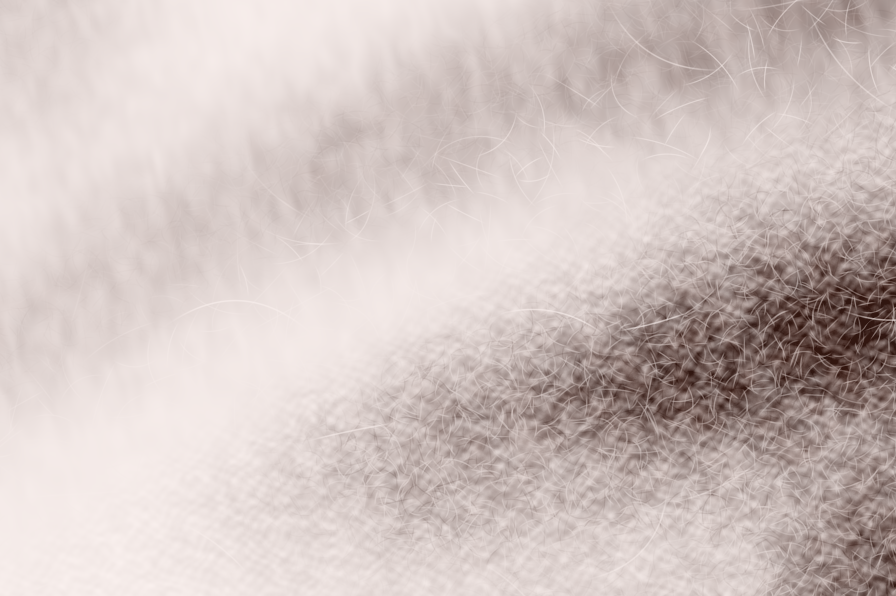
Reproduce this texture procedurally as a Shadertoy shader.

```glsl
// Soft folds of pale pink fuzzy wool, with a hazy ridge and a tangle of fine hairs.

vec2 hash2(vec2 p) {
    vec3 q = fract(p.xyx * vec3(.1031, .1030, .0973));
    q += dot(q, q.yzx + 33.33);
    return fract((q.xx + q.yz) * q.zy);
}

float noise(vec2 p) {
    vec2 cell = floor(p), f = fract(p);
    f = f * f * (3. - 2. * f);
    float low = mix(hash2(cell).x, hash2(cell + vec2(1, 0)).x, f.x);
    float high = mix(hash2(cell + vec2(0, 1)).x, hash2(cell + 1.).x, f.x);
    return mix(low, high, f.y);
}

float fbm(vec2 p) {
    float sum = 0., weight = .5;
    for (int i = 0; i < 4; i++) {
        sum += weight * noise(p);
        p = mat2(1.6, 1.2, -1.2, 1.6) * p + 7.3;
        weight *= .5;
    }
    return sum / .94;
}

mat2 rotation(float angle) {
    float c = cos(angle), s = sin(angle);
    return mat2(c, s, -s, c);
}

// One curved, tapering hair per grid cell; share is the fraction of cells used.
float hairs(vec2 p, float cells, float width, float share, float seed) {
    vec2 q = p * cells;
    float soft = .8 * cells / iResolution.y, cover = 0.;
    for (int j = -1; j <= 1; j++)
    for (int i = -1; i <= 1; i++) {
        vec2 cell = floor(q) + vec2(i, j);
        vec2 place = hash2(cell + seed * 17.3);
        vec2 form = hash2(cell + seed * 17.3 + 71.7);
        vec2 look = hash2(cell + seed * 17.3 + 143.1);
        if (look.x > share) continue;
        vec2 v = rotation(6.2832 * form.x) * (q - cell - place);
        float bend = 1.2 * (look.y - .5), reach = .4 + .4 * form.y;
        float slope = 2. * bend * v.x;
        float dist = abs(v.y - bend * v.x * v.x) / sqrt(1. + slope * slope);
        float w = width * cells;
        float line = 1. - smoothstep(max(w - soft, 0.), w + soft, dist);
        float taper = 1. - smoothstep(.45, 1., abs(v.x) / reach);
        cover = max(cover, line * taper * (.45 + .55 * place.y));
    }
    return cover;
}

void mainImage(out vec4 fragColor, in vec2 fragCoord) {
    vec2 p = fragCoord / iResolution.y;
    p.x *= 1.506 * iResolution.y / iResolution.x;

    // Height above the bright diagonal ridge, with a ragged edge
    float d = p.y - (.04 + .66 * p.x - .09 * p.x * p.x);
    d += .05 * (fbm(p * 7.) - .5);
    float focus = 1. - smoothstep(-.08, .08, d);

    // Broad shading of the two valleys and the corners
    float front = (d + .05 + .21 * p.x) / (.1 + .06 * p.x);
    float back = (d - .41 + .14 * p.x) / .16;
    float shade = .86 * smoothstep(.15, 1.45, p.x) * exp(-front * front);
    shade += (.17 + .15 * p.x) * exp(-back * back);
    shade += .75 * (1. - smoothstep(0., .33, length(p - vec2(1.55, 0))));
    shade += .15 * (1. - smoothstep(.05, .4, length(p - vec2(0, 1))));
    shade += .1 * smoothstep(.8, 1.5, p.x);
    shade += .1 * smoothstep(-.1, -.4, d) * smoothstep(.2, .8, p.x);
    shade *= .75 + .5 * fbm(p * 9. + 4.);
    float tone = 1.05 - shade;

    // Knit: crisp small stitches in front, blurred larger ones behind
    vec2 cloth = rotation(-.22) * p + .012 * vec2(noise(p * 25.), noise(p * 25. + 50.));
    float stitches = noise(cloth * vec2(55, 85)) - .5;
    stitches += .3 * cos(cloth.y * 300. + 2. * noise(cloth * 40.)) * cos(cloth.x * 230.);
    stitches += .7 * (fbm(p * 110.) - .5);
    float blurred = noise(cloth * vec2(42, 30)) - .5 + .6 * (noise(cloth * vec2(75, 24)) - .5);
    float depth = min(shade, .75);
    tone += mix(blurred * (.015 + .4 * depth), stitches * (.03 + .62 * depth), focus);

    // Short tangled fibres, alternating shadow and light
    float lit = 1.04 - .36 * depth;
    float tangle = mix(.22, .72, focus) * smoothstep(.02, .3, shade);
    for (int i = 0; i < 8; i++) {
        float layer = float(i);
        float fibre = hairs(rotation(layer * .7) * p + 9., 38. - 3. * layer, .0009, .95, layer + 1.);
        bool dark = i % 3 == 0;
        tone = mix(tone, dark ? tone - .25 : lit, fibre * tangle * (dark ? .6 : .85));
    }

    // Fine stray hairs standing above the ridge
    float halo = smoothstep(-.06, .05, d) * (1. - smoothstep(.18, .36, d));
    for (int i = 0; i < 4; i++) {
        float layer = float(i);
        float stray = hairs(rotation(layer) * p + 5., 17. - 3. * layer, .0008, .75, layer + 20.);
        tone = mix(tone, 1.04, .6 * stray * halo);
    }

    // A few long pale hairs
    float longHair = hairs(p + 3., 6., .0012, .3, 31.);
    tone = mix(tone, 1.06, .75 * longHair * (1. - smoothstep(.2, .5, d)));

    // Brown gaps to pinkish white
    tone = clamp(tone, -.2, 1.08);
    vec3 color = vec3(.31, .22, .20) + tone * vec3(.62, .67, .68);
    color += vec3(.035, -.005, -.02) * depth * (fbm(p * 35.) - .3);
    fragColor = vec4(clamp(color, 0., 1.), 1);
}
```
